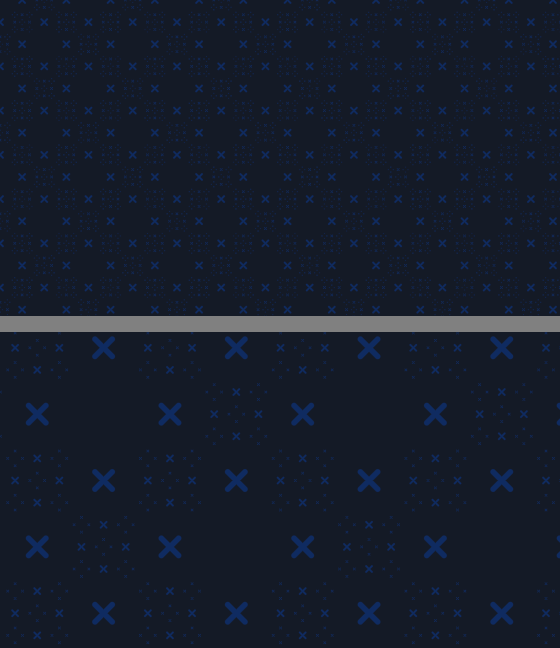
Top, the full canvas; bottom, a detail of the centre.
A WebGL 1 fragment shader for this pattern:

```glsl
precision highp float;

uniform vec2 u_resolution;

const float CELL_SIZE = 0.07;   // fraction of the canvas height
const int LEVELS = 3;
const vec3 NAVY = vec3(0.08, 0.10, 0.15);
const vec3 BLUE = vec3(0.06, 0.17, 0.38);

// Distance to a diagonal cross with round ends.
float crossDistance(vec2 p, float reach, float halfWidth) {
    p = abs(p);
    float along = min(0.5 * (p.x + p.y), reach);
    return length(p - along) - halfWidth;
}

float coverage(float dist, float pixel) {
    return 1.0 - smoothstep(-0.75 * pixel, 0.75 * pixel, dist);
}

// 1 on the odd squares of a checkerboard, 0 on the even ones.
float checker(vec2 id) {
    return mod(id.x + id.y, 2.0);
}

// Even squares hold a flake, except for every other even row and column.
float holdsFlake(vec2 id) {
    float oddRow = mod(id.y, 2.0);
    return max(oddRow, checker(floor(0.5 * id)));
}

// Crosses on odd squares; even squares split again into three by three.
float crossFractal(vec2 p, float pixel) {
    vec2 id = floor(p + 0.5);
    float flake = holdsFlake(id);
    for (int level = 0; level < LEVELS; level++) {
        p -= id;
        if (checker(id) > 0.5) {
            return coverage(crossDistance(p, 0.13, 0.042), pixel);
        }
        if (flake < 0.5) {
            return 0.0;
        }
        p *= 3.0;
        pixel *= 3.0;
        id = clamp(floor(p + 0.5), -1.0, 1.0);
    }
    return 0.0;
}

void main() {
    // Cells are centred on the top left corner.
    vec2 fromTop = vec2(gl_FragCoord.x, u_resolution.y - gl_FragCoord.y);
    float pixel = 1.0 / (CELL_SIZE * u_resolution.y);
    float ink = crossFractal(fromTop * pixel, pixel);
    gl_FragColor = vec4(mix(NAVY, BLUE, ink), 1.0);
}
```
